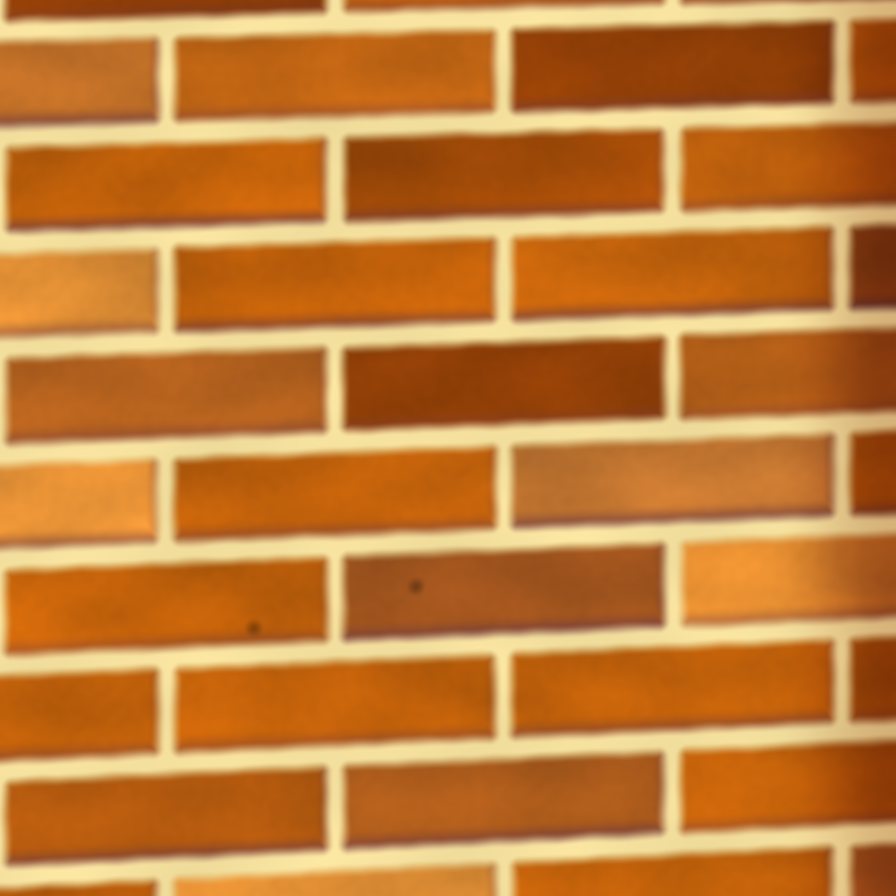
Write a Shadertoy shader that draws this texture.

```glsl
// Slightly tilted running-bond wall of orange bricks with soft cream mortar.

const vec2 PITCH = vec2(0.377, 0.118);       // brick plus joint
const vec2 ORIGIN = vec2(-0.003, 0.021);     // a corner where joints meet
const vec2 HALF_JOINT = vec2(0.0098, 0.0120);
const float CORNER = 0.006;
const float BLUR = 0.0085;                   // half width of the soft brick edge

const vec3 MORTAR = vec3(0.96, 0.88, 0.62);
const vec3 MORTAR_DIM = vec3(0.76, 0.58, 0.38);
const vec3 DARK = vec3(0.50, 0.20, 0.02);
const vec3 ORANGE = vec3(0.76, 0.38, 0.04);
const vec3 LIGHT = vec3(0.90, 0.57, 0.21);
const vec3 DUSTY = vec3(0.66, 0.38, 0.18);
const vec3 FRINGE = vec3(0.42, 0.23, 0.26);

vec2 hash2(vec2 p) {
    vec3 q = fract(p.xyx * vec3(0.1031, 0.1030, 0.0973));
    q += dot(q, q.yzx + 33.33);
    return fract((q.xx + q.yz) * q.zy);
}

float cornerGradient(vec2 cell, vec2 offset) {
    float angle = 6.28318 * hash2(cell).x;
    return dot(vec2(cos(angle), sin(angle)), offset);
}

float gradientNoise(vec2 p) {
    vec2 i = floor(p), f = fract(p);
    vec2 u = f * f * f * (f * (f * 6.0 - 15.0) + 10.0);
    vec2 e = vec2(0.0, 1.0);
    return mix(mix(cornerGradient(i, f), cornerGradient(i + e.yx, f - e.yx), u.x),
               mix(cornerGradient(i + e.xy, f - e.xy), cornerGradient(i + 1.0, f - 1.0), u.x), u.y);
}

float roundedBox(vec2 p, vec2 halfSize, float radius) {
    vec2 d = abs(p) - halfSize + radius;
    return length(max(d, 0.0)) + min(max(d.x, d.y), 0.0) - radius;
}

// Undo the tilt of the courses, which is steeper toward the bottom
vec2 wallCoords(vec2 uv) {
    return vec2(uv.x, (uv.y - 0.050 * uv.x) / (1.0 - 0.026 * uv.x));
}

// Fired clay tone of one brick, with uneven heat, faint grain and a rare pit
vec3 brickColor(vec2 id, vec2 local, vec2 wall) {
    vec2 tone = hash2(id + 31.0);
    vec2 kiln = hash2(id + 77.0);
    vec3 col = mix(DARK, ORANGE, smoothstep(-0.15, 0.42, tone.x));
    col = mix(col, LIGHT, smoothstep(0.70, 0.88, tone.x));
    col = mix(col, DUSTY, 0.6 * smoothstep(0.55, 1.0, tone.y));
    float heat = (kiln.x - 0.5) * local.x / PITCH.x * 0.35 - 0.8 * local.y;
    float cloud = gradientNoise(wall * vec2(9.0, 18.0) + 5.0);
    float grain = gradientNoise(wall * 70.0);
    col *= 1.0 + heat + 0.13 * cloud + 0.03 * grain;
    vec2 pitCenter = (hash2(id + 113.0) - 0.5) * PITCH * 0.6;
    float pit = 1.0 - smoothstep(0.0, 0.013, length(local - pitCenter));
    return col * (1.0 - 0.3 * pit * step(0.88, kiln.y));
}

vec3 mortarColor(vec2 wall) {
    float stain = gradientNoise(wall * vec2(7.0, 11.0));
    return MORTAR * (1.0 + 0.06 * stain);
}

void mainImage(out vec4 fragColor, in vec2 fragCoord) {
    vec2 uv = fragCoord / iResolution.xy;
    vec2 wall = wallCoords(uv);

    // Running bond: every other course shifts by half a brick
    vec2 grid = (wall - ORIGIN) / PITCH;
    grid.x += 0.5 * mod(floor(grid.y), 2.0);
    vec2 id = floor(grid);
    vec2 local = (fract(grid) - 0.5) * PITCH;

    // Worn, softly blurred outline
    vec2 halfSize = 0.5 * PITCH - HALF_JOINT + (hash2(id + 9.0) - 0.5) * 0.002;
    float wear = 0.0022 * gradientNoise(wall * 28.0);
    float dist = roundedBox(local, halfSize, CORNER) + wear;
    float soft = max(BLUR, 1.0 / iResolution.y);
    float inside = 1.0 - smoothstep(-soft, soft, dist);

    // Purple-brown shadow on the lower and right brick edges
    float lowEdge = 1.0 - smoothstep(-0.004, 0.022, local.y + halfSize.y);
    float rightEdge = 1.0 - smoothstep(-0.004, 0.014, halfSize.x - local.x);
    float fringe = max(0.85 * lowEdge, 0.5 * rightEdge) * mix(0.4, 1.0, hash2(id + 51.0).x);
    vec3 brick = mix(brickColor(id, local, wall), FRINGE, fringe);

    // Shade falling over the right border
    float shade = smoothstep(0.86, 1.0, uv.x);
    brick *= mix(vec3(1.0), vec3(0.74, 0.60, 0.55), shade);
    vec3 mortar = mix(mortarColor(wall), MORTAR_DIM, 0.6 * shade);

    fragColor = vec4(clamp(mix(mortar, brick, inside), 0.0, 1.0), 1.0);
}
```
